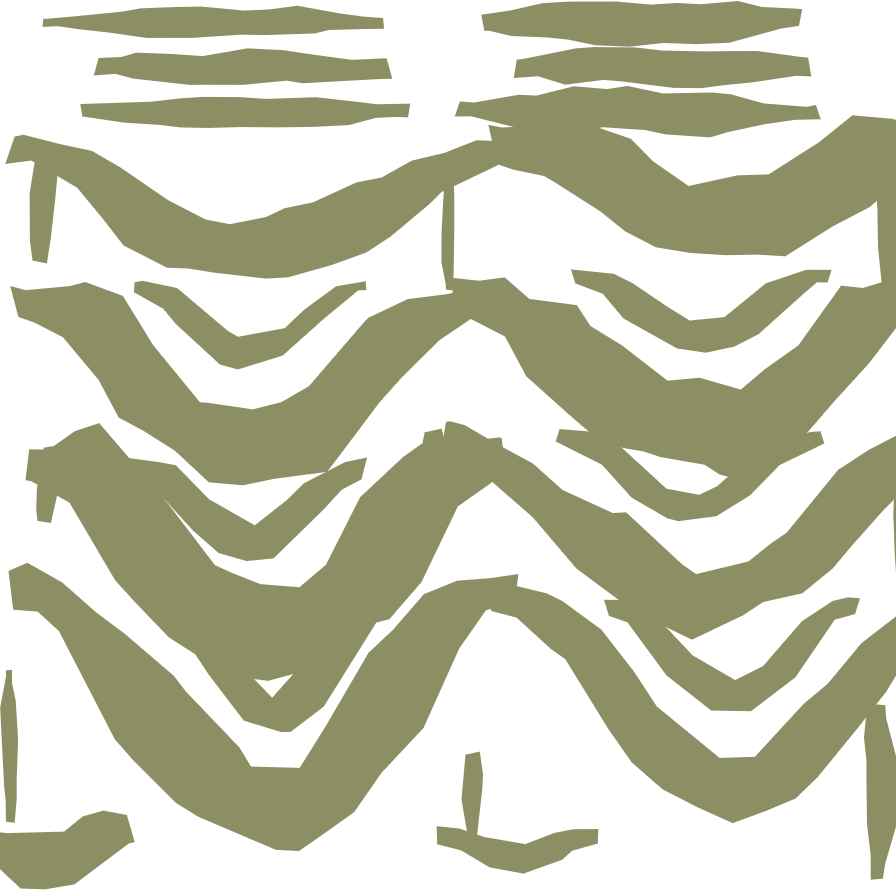
Reproduce this pattern procedurally as a WebGL 2 fragment shader.

```glsl
#version 300 es
precision highp float;

// Torn paper strokes in olive on white: two columns of hanging swags that
// deepen downwards, flat dabs along the top and thin upright slivers between.
// Each stroke is a cosine arc whose two edges are cut into straight facets.

uniform vec2 u_resolution;
out vec4 fragColor;

const float PI = 3.14159265;
const float FACET = 0.036;              // mean length of one straight cut
const vec3 OLIVE = vec3(0.55, 0.56, 0.39);
const vec3 PAPER = vec3(1.0);

struct Stroke {
    float halfLength;
    float depth;                        // sag from the ends to the middle
    float halfThickness;
    float seed;
};

float hash(float n) {
    n = fract(n * 0.1031);
    n *= n + 33.33;
    n *= n + n;
    return fract(n);
}

// Random value in -0.5..0.5 for one property of one stroke
float vary(float seed, float property) {
    return hash(seed * 13.0 + property * 171.0 + 5.0) - 0.5;
}

// Gradient noise in one dimension, about -1..1
float gradientNoise(float x) {
    float cell = floor(x), f = x - cell;
    float left = (hash(cell) * 2.0 - 1.0) * f;
    float right = (hash(cell + 1.0) * 2.0 - 1.0) * (f - 1.0);
    return 2.0 * mix(left, right, f * f * f * (f * (f * 6.0 - 15.0) + 10.0));
}

// Irregular position of a facet corner, in facet units
float knot(float i, float edgeSeed) {
    return i + 0.84 * (hash(i + edgeSeed) - 0.5);
}

// Corner i on the upper (side = 1) or lower (side = -1) edge
vec2 edgeCorner(float i, float side, float edgeSeed, Stroke s) {
    float x = FACET * knot(i, edgeSeed);
    float u = clamp(x / s.halfLength, -1.0, 1.0);
    float slope = 0.5 * PI * s.depth * sin(PI * u) / s.halfLength;
    float taper = mix(1.0, 0.4, smoothstep(0.45, 1.0, abs(u)));
    float swell = 1.0 + 0.45 * gradientNoise(x * 9.0 + edgeSeed);
    float nick = 0.3 * (hash(i * 3.0 + edgeSeed + 50.0) - 0.5);
    float drift = 0.35 * gradientNoise(x * 7.0 + s.seed * 7.3);
    float offset = side * (taper * swell + nick) * sqrt(1.0 + slope * slope);
    return vec2(x, -0.5 * s.depth * cos(PI * u) + s.halfThickness * (offset + drift));
}

// Signed distance to one faceted edge, positive outside the stroke
float edgeDistance(vec2 q, float side, Stroke s) {
    float edgeSeed = s.seed * 97.0 + side * 31.0 + 200.0;
    float v = q.x / FACET, i = floor(v);
    i += step(knot(i + 1.0, edgeSeed), v) - 1.0 + step(knot(i, edgeSeed), v);
    vec2 a = edgeCorner(i, side, edgeSeed, s);
    vec2 cut = edgeCorner(i + 1.0, side, edgeSeed, s) - a;
    return side * ((q.y - a.y) * cut.x - (q.x - a.x) * cut.y) / length(cut);
}

float strokeDistance(vec2 q, Stroke s) {
    float slant = 0.7 * vary(s.seed, 9.0);
    float ends = abs(q.x) + slant * (q.y - 0.5 * s.depth) - s.halfLength;
    float sides = max(edgeDistance(q, 1.0, s), edgeDistance(q, -1.0, s));
    return max(sides, ends / sqrt(1.0 + slant * slant));
}

// Large swags, each with a smaller one cradled inside below the first row
float swags(vec2 p) {
    float d = 1.0;
    for (int n = 0; n < 8; n++) {
        float column = float(n / 4), row = float(n % 4), seed = float(n + 1);
        float depth = (0.1 + 0.057 * row) * (1.0 - 0.13 * column + 0.24 * vary(seed, 1.0));
        float rim = 0.84 - 0.17 * row + 0.03 * vary(seed, 2.0);
        float x = 0.27 + 0.53 * column + 0.06 * vary(seed, 3.0);
        Stroke outer = Stroke(0.275 + 0.03 * vary(seed, 4.0), depth,
                              0.041 + 0.02 * vary(seed, 5.0), seed);
        d = min(d, strokeDistance(p - vec2(x, rim - 0.5 * depth), outer));
        if (row > 0.0) {
            float innerY = rim - 0.775 * depth + 0.105;
            Stroke inner = Stroke(0.13 + 0.04 * vary(seed, 6.0), 0.45 * depth,
                                  0.018 + 0.008 * vary(seed, 7.0), seed + 10.0);
            d = min(d, strokeDistance(p - vec2(x + 0.05 * vary(seed, 8.0), innerY), inner));
        }
    }
    return d;
}

// Three lines of flat dabs at the top, one short pair at the bottom
float dabs(vec2 p) {
    float d = 1.0;
    for (int n = 0; n < 8; n++) {
        float column = float(n % 2), line = float(n / 2), seed = float(n + 30);
        float low = step(2.5, line);
        vec2 top = vec2(0.25 + 0.5 * column, 0.975 - 0.05 * line);
        vec2 bottom = vec2(0.06 + 0.5 * column, 0.055);
        vec2 centre = mix(top, bottom, low) + vec2(0.08 * vary(seed, 1.0), 0.0);
        Stroke dab = Stroke(mix(0.19 + 0.06 * vary(seed, 2.0), 0.09, low), 0.03 * low,
                            0.022 + 0.016 * vary(seed, 3.0), seed);
        d = min(d, strokeDistance(p - centre, dab));
    }
    return d;
}

// Upright slivers where the swags meet: the same stroke with swapped axes
float slivers(vec2 p) {
    float d = 1.0;
    for (int n = 0; n < 9; n++) {
        float seed = float(n + 50);
        vec2 centre = vec2(0.03 + 0.48 * float(n % 3), 0.75 - 0.3 * float(n / 3));
        centre += vec2(0.05 * vary(seed, 1.0), 0.08 * vary(seed, 2.0));
        Stroke sliver = Stroke(0.07 + 0.06 * vary(seed, 3.0), 0.0,
                               0.012 + 0.01 * vary(seed, 4.0), seed);
        d = min(d, strokeDistance((p - centre).yx, sliver));
    }
    return d;
}

void main() {
    vec2 p = gl_FragCoord.xy / u_resolution;
    float pixel = 1.0 / min(u_resolution.x, u_resolution.y);
    float d = min(swags(p), min(dabs(p), slivers(p)));
    float ink = clamp(0.5 - d / pixel, 0.0, 1.0);
    fragColor = vec4(mix(PAPER, OLIVE, ink), 1.0);
}
```
